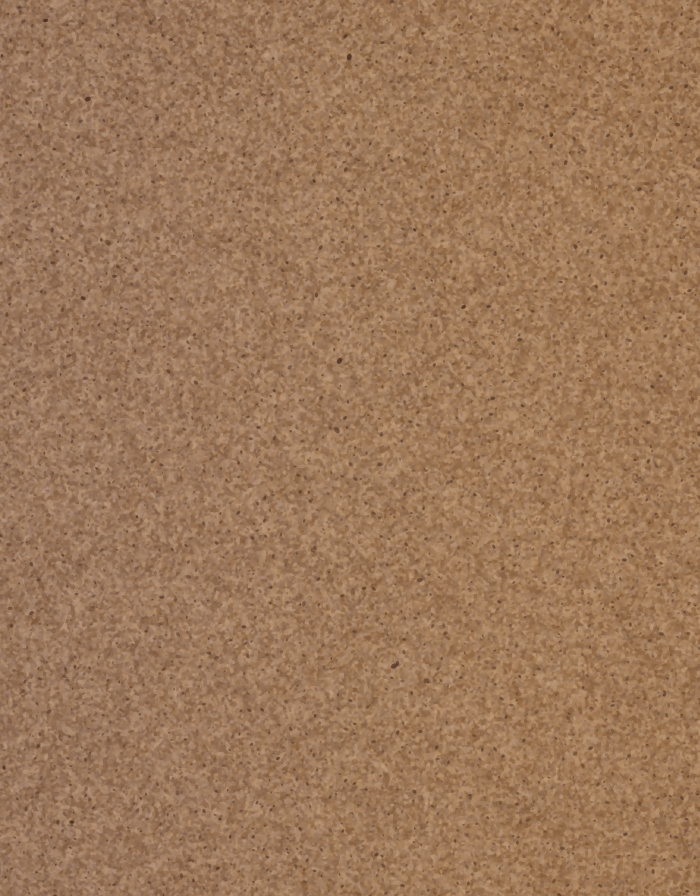
Write a WebGL 2 fragment shader that draws this texture.

```glsl
#version 300 es
precision highp float;

uniform vec2 u_resolution;
out vec4 fragColor;

// Lengths are fractions of the canvas height
const vec3 LEFT_TAN = vec3(0.604, 0.465, 0.364);
const vec3 RIGHT_TAN = vec3(0.624, 0.472, 0.338);
const vec3 SPECK_BROWN = vec3(0.25, 0.14, 0.09);
const vec3 FLAKE_CREAM = vec3(0.78, 0.65, 0.51);
const vec3 TONE_TINT = vec3(0.96, 1.0, 0.97);
const float FINE_GRAINS = 285.0;    // grains per canvas height
const float COARSE_GRAINS = 165.0;
const float FINE_CONTRAST = 0.145;
const float COARSE_CONTRAST = 0.085;
const float GRAIN_SHARPNESS = 7.0;
const float WARMTH_SPREAD = 0.03;
const float MOTTLE_CONTRAST = 0.016;
const float VIGNETTE = 0.05;

uint scramble(uint x) {
    x ^= x >> 16; x *= 0x7feb352du;
    x ^= x >> 15; x *= 0x846ca68bu;
    return x ^ (x >> 16);
}

vec4 hash4(vec2 cell, float seed) {
    ivec2 c = ivec2(cell) + 4096;
    uint a = scramble(uint(c.x) + scramble(uint(c.y) + scramble(uint(seed))));
    uint b = scramble(a + 1u);
    return vec4(a & 65535u, a >> 16, b & 65535u, b >> 16) / 65535.0;
}

vec2 rotate(vec2 v, float angle) {
    float c = cos(angle), s = sin(angle);
    return vec2(c * v.x + s * v.y, c * v.y - s * v.x);
}

float valueNoise(vec2 p, float seed) {
    vec2 i = floor(p), f = fract(p);
    f = f * f * (3.0 - 2.0 * f);
    float low = mix(hash4(i, seed).x, hash4(i + vec2(1, 0), seed).x, f.x);
    float high = mix(hash4(i + vec2(0, 1), seed).x, hash4(i + 1.0, seed).x, f.x);
    return mix(low, high, f.y);
}

// Soft cellular grains with random direction: x = tone, y = warmth
vec2 grains(vec2 p, float seed) {
    vec2 home = floor(p), sum = vec2(0.0);
    float total = 1e-6;
    for (int y = -1; y <= 1; y++)
    for (int x = -1; x <= 1; x++) {
        vec2 cell = home + vec2(x, y);
        vec4 h = hash4(cell, seed);
        vec2 d = rotate(p - cell - h.xy, h.z * 37.0) * vec2(0.8, 1.25);
        float weight = exp(-GRAIN_SHARPNESS * dot(d, d));
        sum += weight * (vec2(h.w, fract(h.z * 91.0)) - 0.5);
        total += weight;
    }
    return sum / total;
}

// Coverage of scattered oval chips; radii are half length and half width
float chips(vec2 p, float spacing, vec2 radii, float density, float seed) {
    vec2 home = floor(p / spacing);
    float cover = 0.0, pixel = 1.0 / u_resolution.y;
    for (int y = -1; y <= 1; y++)
    for (int x = -1; x <= 1; x++) {
        vec2 cell = home + vec2(x, y);
        vec4 h = hash4(cell, seed), k = hash4(cell, seed + 1.0);
        vec2 size = radii * mix(0.6, 1.35, k.x * k.x);
        vec2 d = rotate(p - (cell + h.xy) * spacing, h.z * 6.2832);
        float edge = (length(d / size) - 1.0) * size.y;
        float shape = 1.0 - smoothstep(-0.7 * pixel, 0.7 * pixel, edge);
        cover = max(cover, shape * step(h.w, density) * mix(0.4, 1.0, k.y));
    }
    return cover;
}

void main() {
    vec2 uv = gl_FragCoord.xy / u_resolution;
    vec2 p = gl_FragCoord.xy / u_resolution.y;

    // Board colour and uneven light
    vec3 color = mix(LEFT_TAN, RIGHT_TAN, smoothstep(-0.05, 0.85, uv.x));
    vec2 offset = uv - vec2(0.55, 0.45);
    float tone = 0.012 - VIGNETTE * dot(offset, offset);
    tone += MOTTLE_CONTRAST * (valueNoise(p * 22.0, 3.0) - 0.5);
    tone += MOTTLE_CONTRAST * (valueNoise(p * 55.0, 4.0) - 0.5);

    // Pressed grains
    vec2 fine = grains(p * FINE_GRAINS, 11.0);
    vec2 coarse = grains(rotate(p, 0.6) * COARSE_GRAINS, 17.0);
    tone += FINE_CONTRAST * fine.x + COARSE_CONTRAST * coarse.x;
    color += tone * TONE_TINT;
    color += WARMTH_SPREAD * (fine.y + coarse.y) * vec3(0.4, 0.0, -0.8);

    // Pale flakes and dark specks
    float flake = chips(p, 0.019, vec2(0.0042, 0.0018), 0.30, 23.0);
    float speck = chips(p, 0.0125, vec2(0.0021, 0.0014), 0.50, 31.0);
    float knot = chips(p, 0.065, vec2(0.0030, 0.0021), 0.28, 41.0);
    color = mix(color, FLAKE_CREAM, 0.45 * flake);
    color = mix(color, SPECK_BROWN, 0.58 * speck);
    color = mix(color, SPECK_BROWN, 0.80 * knot);

    fragColor = vec4(clamp(color, 0.0, 1.0), 1.0);
}
```
